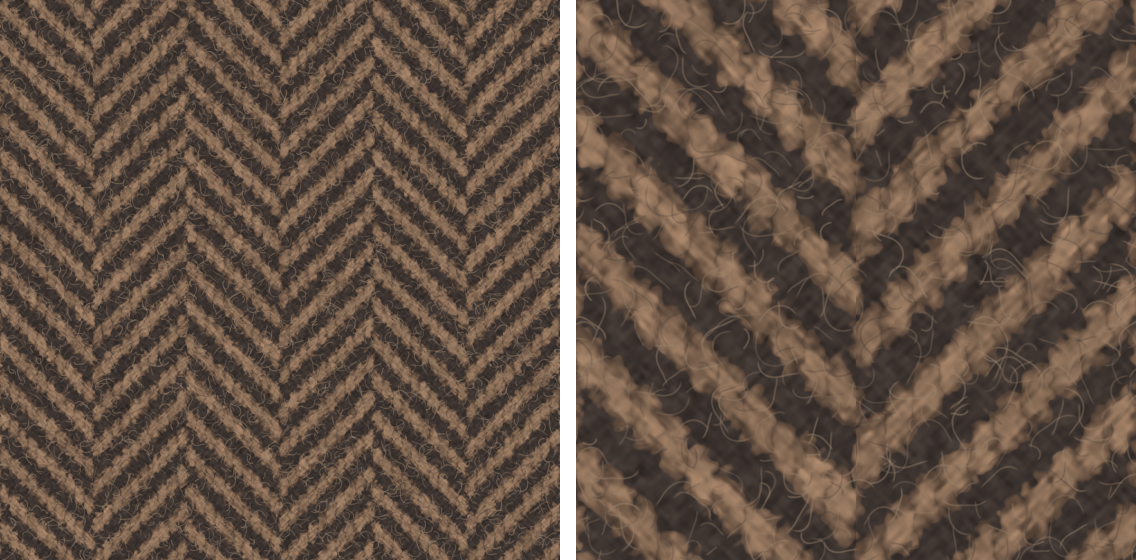
Left: the whole. Right: its middle third, enlarged.
Give the GLSL for this texture, as a Shadertoy shader.

```glsl
// Brown wool herringbone: six columns of 2/2 twill at 45 degrees whose direction flips,
// broken by half a stripe at each turn. Every warp float is a leaning oval with its own
// shade; wrapped noise adds fibres and fuzz, and scattered arcs form the loose hairs.

const vec2 THREADS = vec2(60.0, 60.0);   // warp threads across, weft threads down
const float COLUMN = 10.0;               // warp threads per herringbone column
const float TWILL = 4.0;                 // weft threads per stripe
const float HAIR_GRID = 40.0;
const vec3 DARK = vec3(0.222, 0.190, 0.176);
const vec3 EDGE = vec3(0.36, 0.283, 0.23);
const vec3 LIGHT = vec3(0.55, 0.437, 0.347);
const vec3 HAIR = vec3(0.60, 0.51, 0.42);

float hash(vec2 p) {
    return fract(sin(dot(p, vec2(127.1, 311.7))) * 43758.5453);
}

// Value noise that wraps after a whole number of cells.
float noise(vec2 p, vec2 period) {
    vec2 i = floor(p), f = fract(p);
    f = f * f * (3.0 - 2.0 * f);
    vec2 a = mod(i, period), b = mod(i + 1.0, period);
    return mix(mix(hash(a), hash(vec2(b.x, a.y)), f.x),
               mix(hash(vec2(a.x, b.y)), hash(b), f.x), f.y);
}

float tileNoise(vec2 uv, float cells) {
    return noise(uv * cells, vec2(cells));
}

// +1 where the stripes fall to the right, -1 where they rise.
float twillDirection(float thread) {
    return 1.0 - 2.0 * mod(floor(thread / COLUMN), 2.0);
}

// Streaks lying along the lean of the yarn.
float fibres(vec2 uv, float direction, float across, float along) {
    vec2 p = vec2(uv.x + direction * uv.y, uv.x - direction * uv.y);
    return noise(p * vec2(across, along), vec2(across, along));
}

// Height of the topmost warp float (x) and its random shade (y).
vec2 warpFloat(vec2 weave) {
    vec2 top = vec2(-1.0, 0.5);
    for (int k = -1; k <= 1; k++) {
        float thread = floor(weave.x) + float(k);
        float direction = twillDirection(thread);
        float index = mod(thread, COLUMN);
        float centre = direction > 0.0 ? 1.0 + index : -index;
        float along = weave.y - centre + 0.5 * TWILL;
        float row = floor(along / TWILL);
        float y = mod(along, TWILL) - 0.5 * TWILL;
        vec2 id = mod(vec2(thread, row * TWILL + centre), THREADS);
        float shade = hash(id + 3.7);
        float x = weave.x - thread - 0.5 - direction * 0.2 * y;
        vec2 size = vec2(0.66, 1.24) * (0.94 + 0.14 * hash(id + 9.1));
        float height = 1.0 - length(vec2(x, y) / size);
        if (height > top.x) top = vec2(height, shade);
    }
    return top;
}

// Coverage of one curled hair: a wavering arc, faded towards its ends.
float hairArc(vec2 p, float radius, float heading, float spread, float width) {
    float angle = atan(p.y, p.x) - heading;
    angle = mod(angle + 3.14159, 6.28318) - 3.14159;
    float wave = radius * (1.0 + 0.13 * sin(3.0 * angle + heading * 5.0));
    float line = 1.0 - smoothstep(0.0, width, abs(length(p) - wave));
    return line * (1.0 - smoothstep(0.75 * spread, spread, abs(angle)));
}

vec3 addHairs(vec3 colour, vec2 uv, float pixel) {
    vec2 p = uv * HAIR_GRID, cell = floor(p);
    float width = (0.0005 + pixel) * HAIR_GRID;
    for (int n = 0; n < 36; n++) {
        vec2 offset = vec2(float(n % 3), float((n / 3) % 3)) - 1.0;
        vec2 id = mod(cell + offset, HAIR_GRID) + float(n / 9) * 41.3;
        vec2 centre = cell + offset + vec2(hash(id + 0.3), hash(id + 5.9));
        float radius = mix(0.25, 0.8, hash(id + 11.2));
        float spread = mix(0.5, 1.4, hash(id + 17.4));
        float cover = hairArc(p - centre, radius, 6.28318 * hash(id + 23.6), spread, width);
        float tone = hash(id + 31.8);
        vec3 tint = mix(DARK, HAIR, step(0.3, tone));
        colour = mix(colour, tint, cover * mix(0.22, 0.5, tone * tone));
    }
    return colour;
}

void mainImage(out vec4 fragColor, in vec2 fragCoord) {
    vec2 uv = fragCoord / iResolution.xy;
    float pixel = 1.0 / iResolution.y;

    // Ragged yarn edges come from a small wrapped distortion.
    vec2 ragged = vec2(tileNoise(uv, 190.0), tileNoise(uv + 0.37, 170.0)) - 0.5;
    vec2 weave = vec2(uv.x, 1.0 - uv.y) * THREADS + ragged * vec2(0.4, 0.6);
    vec2 yarn = warpFloat(weave);

    // Fibre streaks, fuzz and faint broad mottling.
    float direction = twillDirection(uv.x * THREADS.x);
    float fine = fibres(uv, direction, 260.0, 70.0) - 0.5;
    float cross = fibres(uv, -direction, 230.0, 80.0) - 0.5;
    float fuzz = tileNoise(uv, 250.0) - 0.5;
    float mottle = tileNoise(uv, 23.0) - 0.5;

    // Dark ground, then the light floats, darker and redder at their rims.
    vec3 ground = DARK * (1.06 + 0.3 * cross + 0.25 * fine + 0.2 * fuzz);
    float body = smoothstep(0.0, 0.58, yarn.x + 0.2 * fine + 0.1 * fuzz);
    vec3 wool = mix(EDGE, LIGHT, body);
    wool *= 1.0 + 0.14 * (yarn.y - 0.5) + 0.25 * fine + 0.14 * cross + 0.1 * fuzz + 0.05 * mottle;
    float cover = smoothstep(-0.08 - pixel * 20.0, 0.1 + pixel * 20.0, yarn.x + 0.25 * cross);
    vec3 colour = mix(ground, wool, cover);

    fragColor = vec4(addHairs(colour, uv, pixel), 1.0);
}
```
